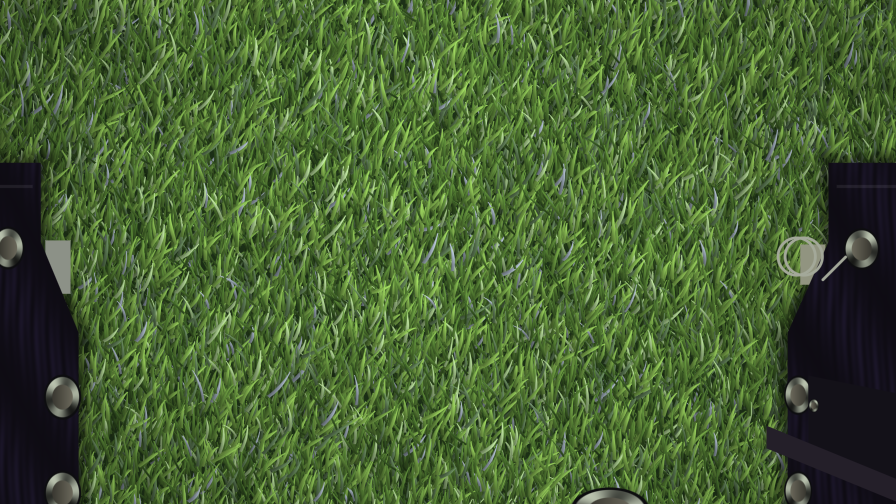
Write a Shadertoy shader that draws this texture.

```glsl
// Dense green turf seen from above, framed by two dark metal brackets with bolts.

float hash(vec2 p) {
    vec3 q = fract(vec3(p.xyx) * 0.1031);
    q += dot(q, q.yzx + 33.33);
    return fract((q.x + q.y) * q.z);
}

float cover(float d) {
    float soft = 0.75 / iResolution.y;
    return smoothstep(soft, -soft, d);
}

float segment(vec2 p, vec2 a, vec2 b) {
    vec2 ab = b - a;
    return length(p - a - ab * clamp(dot(p - a, ab) / dot(ab, ab), 0.0, 1.0));
}

// Blade tint: deep, mid and bright greens, then grey-green, pale and bluish glints
vec3 bladeColor(float pick, float kind) {
    vec3 c = mix(vec3(0.15, 0.25, 0.10), vec3(0.28, 0.42, 0.17), smoothstep(0.1, 0.45, pick));
    c = mix(c, vec3(0.45, 0.61, 0.27), smoothstep(0.55, 0.95, pick));
    c = mix(c, vec3(0.32, 0.42, 0.29), step(0.80, kind));
    c = mix(c, vec3(0.56, 0.67, 0.47), step(0.91, kind));
    return mix(c, vec3(0.52, 0.56, 0.61), step(0.98, kind));
}

// Stacked cellular layers, each cell holding one curved, tapered blade
vec3 turf(vec2 p) {
    vec3 color = vec3(0.10, 0.17, 0.08);
    vec2 cell = vec2(0.028, 0.045);
    for (int layer = 0; layer < 16; layer++) {
        float depth = float(layer) / 15.0;
        vec2 g = p / cell + vec2(7.37, 11.61) * float(layer + 1);
        for (int j = 1; j >= -1; j--)
        for (int i = -1; i <= 1; i++) {
            vec2 id = floor(g) + vec2(i, j);
            vec2 seed = id + 53.0 * float(layer);
            float a = hash(seed), b = hash(seed + 17.3);
            float pick = hash(seed + 41.7), kind = hash(seed + 71.9);
            vec2 q = (g - id - vec2(a, b)) * cell;
            float lean = (a + hash(seed + 5.1) + pick - 1.4) * 0.85;
            float c = cos(lean), s = sin(lean);
            q = vec2(c * q.x - s * q.y, s * q.x + c * q.y);
            float halfLength = mix(0.017, 0.033, b);
            float t = q.y / halfLength;
            q.x += (kind - 0.5) * 0.008 * t * t;
            float width = mix(0.0019, 0.0036, pick) * (1.0 - 0.65 * smoothstep(-0.2, 1.0, t));
            float mask = cover(max(abs(q.x) - width, abs(q.y) - halfLength));
            float light = mix(0.74, 1.14, smoothstep(-1.0, 0.7, t));
            light *= 1.0 + 0.16 * clamp(q.x / width, -1.0, 1.0);
            vec3 blade = bladeColor(pick * 0.82 + depth * 0.18, kind);
            color = mix(color, blade * light * mix(0.7, 1.06, depth), mask);
        }
    }
    return color;
}

// Upright plate whose side flares outward below its narrow top
float plate(vec2 p, float topWidth, float baseWidth) {
    float edge = mix(topWidth, baseWidth, clamp((0.52 - p.y) / 0.18, 0.0, 1.0));
    return max((p.x - edge) * 0.92, p.y - 0.677);
}

vec3 darkMetal(vec2 p) {
    float grain = sin(p.x * 310.0 + sin(p.y * 23.0)) * sin(p.x * 117.0 + p.y * 9.0);
    float sheen = 0.5 + 0.5 * sin(p.y * 17.0 + p.x * 31.0);
    return vec3(0.055, 0.045, 0.075) + vec3(0.05, 0.04, 0.085) * sheen * (0.5 + 0.5 * grain);
}

// Metal head with a bright rim, shaded recess and dark outline
void bolt(inout vec3 color, vec2 p, vec2 center, vec2 radius) {
    vec2 q = (p - center) / radius;
    float r = length(q), size = min(radius.x, radius.y);
    float light = 0.5 + 0.28 * sin(atan(q.y, q.x) * 3.0 + 1.0) + 0.15 * q.y;
    color = mix(color, vec3(0.05, 0.05, 0.06), cover((r - 1.12) * size));
    color = mix(color, vec3(0.82, 0.86, 0.77) * light, cover((r - 1.0) * size));
    color = mix(color, vec3(0.40, 0.39, 0.34) * (0.8 + 0.4 * q.x), cover((r - 0.62) * size));
}

void mainImage(out vec4 fragColor, in vec2 fragCoord) {
    vec2 p = fragCoord / iResolution.y;
    float aspect = iResolution.x / iResolution.y;
    vec2 m = vec2(aspect - p.x, p.y);

    // Lawn with soft patches and light falling off toward the edges
    vec3 color = turf(p);
    float patches = sin(p.x * 9.0 + 2.0 * sin(p.y * 7.0)) * sin(p.y * 11.0 + p.x * 4.0);
    vec2 away = p - vec2(aspect * 0.5, 0.6);
    color *= 1.12 + 0.05 * patches - 0.28 * dot(away, away);

    // Brackets and their contact shadows
    float left = plate(p, 0.081, 0.156);
    float right = plate(m, 0.134, 0.215);
    float metal = min(left, right);
    color *= mix(0.55, 1.0, smoothstep(0.0, 0.035, metal));
    float block = max(abs(p.x - 0.115) - 0.025, abs(p.y - 0.47) - 0.053);
    color = mix(color, vec3(0.55, 0.57, 0.53), cover(block));
    float tab = max(abs(m.x - 0.165) - 0.025, abs(p.y - 0.475) - 0.04);
    color = mix(color, vec3(0.57, 0.58, 0.50), cover(tab));
    color = mix(color, darkMetal(p), cover(metal));
    float lip = abs(p.y - 0.63) - 0.003;
    color += 0.07 * cover(max(lip, metal + 0.015));

    // Bolts, stacked down each bracket
    bolt(color, p, vec2(0.016, 0.508), vec2(0.029, 0.038));
    bolt(color, m, vec2(0.068, 0.506), vec2(0.032, 0.037));
    for (int k = 0; k < 2; k++) {
        float y = 0.212 - 0.19 * float(k);
        bolt(color, p, vec2(0.124, y), vec2(0.033, 0.040));
        bolt(color, m, vec2(0.194, y + 0.004), vec2(0.025, 0.035));
    }
    bolt(color, p, vec2(1.21, -0.012), vec2(0.07, 0.040));

    // Spring coils and hooked wire
    float wire = segment(m, vec2(0.145, 0.445), vec2(0.10, 0.49));
    for (int k = 0; k < 2; k++) {
        vec2 coil = m - vec2(0.197 - 0.014 * float(k), 0.491);
        wire = min(wire, abs(length(coil) - 0.037));
    }
    color = mix(color, vec3(0.64, 0.66, 0.60), cover(wire - 0.0028));

    // Sloping arm at lower right
    float face = max(max(m.y - 0.22 - 0.2 * m.x, m.x - 0.174), 0.04 + 0.41 * m.x - m.y);
    float shelf = max(max(m.y - 0.05 - 0.41 * m.x, m.x - 0.257), 0.005 + 0.41 * m.x - m.y);
    color = mix(color, vec3(0.075, 0.065, 0.095), cover(face));
    color = mix(color, vec3(0.14, 0.12, 0.16), cover(shelf));
    bolt(color, m, vec2(0.163, 0.195), vec2(0.009, 0.012));

    fragColor = vec4(clamp(color, 0.0, 1.0), 1.0);
}
```
